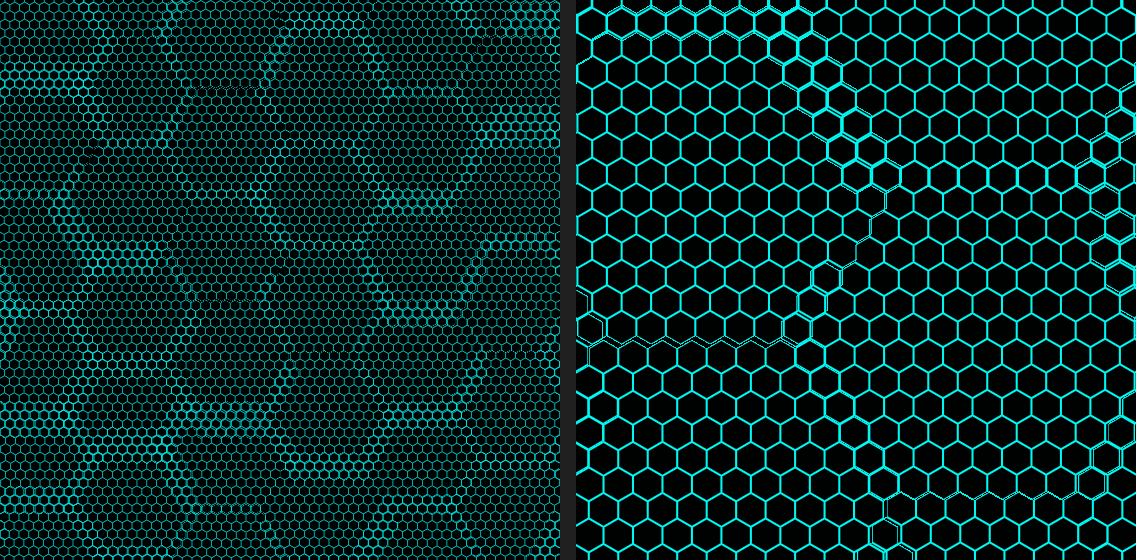
Left: the whole. Right: its middle third, enlarged.
Give the GLSL for this pattern, as a Shadertoy shader.

```glsl
// Fine cyan honeycomb on black, built from large hexagonal patches of mesh.
// Each patch is nudged and drifts over its neighbours, so that outlines
// double up and brighten in bands where patches overlap.

#define COLUMNS 57.0                    // small cells across the canvas
#define LINE_WIDTH 0.070                // in small cell widths
#define PATCH_PITCH vec2(0.1715, 0.188) // spacing of the large patches
#define PATCH_ORIGIN vec2(0.065, 0.747)
#define PATCH_MARGIN 0.022              // overlap shared by all patches
#define PATCH_DRIFT 0.32                // largest extra overlap
#define MESH_NUDGE 0.17                 // mesh misalignment, in cell widths
#define LINE_COLOR vec3(0.0, 0.97, 0.95)
#define BACK_COLOR vec3(0.0, 0.008, 0.008)

vec2 hash22(vec2 p) {
    vec3 q = fract(p.xyx * vec3(0.1031, 0.1030, 0.0973));
    q += dot(q, q.yzx + 33.33);
    return fract((q.xx + q.yz) * q.zy);
}

// Offset from the centre of the nearest pointy-top cell of unit width.
vec2 cellOffset(vec2 p) {
    vec2 period = vec2(1.0, sqrt(3.0));
    vec2 a = mod(p, period) - 0.5 * period;
    vec2 b = mod(p - 0.5 * period, period) - 0.5 * period;
    return dot(a, a) < dot(b, b) ? a : b;
}

float edgeDistance(vec2 offset) {
    vec2 a = abs(offset);
    return 0.5 - max(a.x, dot(a, vec2(0.5, 0.5 * sqrt(3.0))));
}

// Flat-top hexagonal radius in patch units; 0.5 lies on the border.
float patchRadius(vec2 p) {
    p = abs(p);
    return max(p.y, 0.75 * p.x + 0.5 * p.y);
}

// Share of a pixel covered by a line, also for lines thinner than a pixel.
float lineCoverage(float dist, float pixel) {
    float halfWidth = 0.5 * LINE_WIDTH;
    float far = clamp(dist + 0.5 * pixel, -halfWidth, halfWidth);
    float near = clamp(dist - 0.5 * pixel, -halfWidth, halfWidth);
    return (far - near) / pixel;
}

void mainImage(out vec4 fragColor, in vec2 fragCoord) {
    vec2 uv = fragCoord / iResolution.y;
    float pixel = COLUMNS / iResolution.y;
    vec2 patchPos = (uv - PATCH_ORIGIN) / PATCH_PITCH;
    float uncovered = 1.0;

    // Lay down the mesh of every patch that may reach this point.
    for (int i = -1; i <= 1; i++) {
        float column = round(patchPos.x) + float(i);
        float stagger = 0.5 * mod(column, 2.0);
        for (int j = -1; j <= 1; j++) {
            float row = round(patchPos.y - stagger) + float(j);
            vec2 id = vec2(column, row);
            vec2 center = vec2(column, row + stagger);

            vec2 spread = 2.0 * hash22(id + 17.0) - 1.0;
            vec2 drift = PATCH_DRIFT * spread * abs(spread);
            vec2 nudge = MESH_NUDGE * (hash22(id + 71.0) - 0.5);

            vec2 meshPos = uv * COLUMNS + nudge;
            vec2 offset = cellOffset(meshPos);

            // Whole cells belong to a patch, which keeps its border stepped.
            vec2 cellUv = (meshPos - offset) / COLUMNS;
            vec2 local = (cellUv - PATCH_ORIGIN) / PATCH_PITCH - center;
            float radius = min(patchRadius(local), patchRadius(local - drift));
            if (radius < 0.5 + PATCH_MARGIN) {
                uncovered *= 1.0 - lineCoverage(edgeDistance(offset), pixel);
            }
        }
    }

    fragColor = vec4(mix(LINE_COLOR, BACK_COLOR, uncovered), 1.0);
}
```
